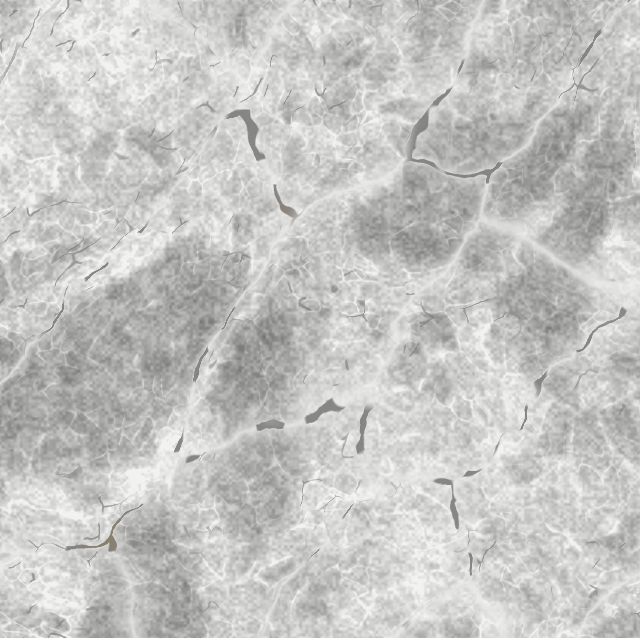
Give the GLSL for this texture, as a WebGL 1 fragment shader.

```glsl
precision highp float;
// Pale grey brecciated marble: soft clasts, patchy white webs and thin broken cracks.
uniform vec2 u_resolution;

const float GRAIN_ANGLE = 0.92;                // direction of clasts and fractures
const vec2 CLAST_SCALE = vec2(2.5, 4.6);       // along and across the grain
const vec2 FRACTURE_SCALE = vec2(1.7, 4.0);
const float PEBBLE_SCALE = 17.0;
const float WEB_SCALE = 40.0;
const float JAGGEDNESS = 0.020;
const float MATRIX_TONE = 0.83;
const float CLAST_TONE = 0.635;
const float VEIN_TONE = 0.92;
const float CRACK_TONE = 0.46;
const float GRAIN_CONTRAST = 0.15;
const vec3 STONE_TINT = vec3(1.0, 1.0, 0.991);
const vec3 RUST = vec3(0.56, 0.47, 0.33);

float hash(vec2 p) {
  return fract(sin(dot(p, vec2(127.1, 311.7))) * 43758.55);
}

vec2 hash2(vec2 p) {
  return vec2(hash(p), hash(p + 19.7));
}

mat2 rotation(float a) {
  return mat2(cos(a), -sin(a), sin(a), cos(a));
}

float noise(vec2 p) {
  vec2 i = floor(p), f = fract(p);
  f = f * f * (3.0 - 2.0 * f);
  return mix(mix(hash(i), hash(i + vec2(1.0, 0.0)), f.x),
             mix(hash(i + vec2(0.0, 1.0)), hash(i + 1.0), f.x), f.y);
}

float fbm(vec2 p) {
  float sum = 0.0, amp = 0.5;
  for (int i = 0; i < 5; i++) {
    sum += amp * noise(p);
    p = rotation(0.6) * p * 2.03 + 5.3;
    amp *= 0.5;
  }
  return sum;
}

// Layered sines bend straight cell borders into natural ones.
vec2 warp(vec2 p) {
  float freq = 7.0, amp = 0.026;
  for (int i = 0; i < 6; i++) {
    float k = float(i);
    p += amp * sin(freq * (rotation(1.1 * k + 0.4) * p).yx + vec2(1.3, 4.1) * k);
    freq *= 1.9;
    amp *= 0.55;
  }
  return p;
}

// Cellular noise: x = distance to border, y = random value of the cell.
vec2 cells(vec2 p) {
  vec2 base = floor(p);
  float near = 8.0, second = 8.0, id = 0.0;
  for (int j = -1; j <= 1; j++) {
    for (int i = -1; i <= 1; i++) {
      vec2 cell = base + vec2(float(i), float(j));
      float d = length(cell + hash2(cell) - p);
      if (d < near) {
        second = near;
        near = d;
        id = hash(cell + 7.3);
      } else {
        second = min(second, d);
      }
    }
  }
  return vec2(second - near, id);
}

void main() {
  vec2 p = gl_FragCoord.xy / u_resolution.y;
  float cloud = fbm(p * 5.0 + 3.0);
  float rough = fbm(p * 26.0);
  vec2 w = warp(p) + JAGGEDNESS * (vec2(rough, fbm(p * 26.0 + 40.0)) - 0.5);
  vec2 along = rotation(-GRAIN_ANGLE) * vec2(1.0, 0.0);
  vec2 q = vec2(dot(w, along), dot(w, vec2(-along.y, along.x)));

  // Large soft clasts in a pale matrix
  vec2 clast = cells(q * CLAST_SCALE + 4.0);
  float body = smoothstep(0.0, 0.30, clast.x + 0.5 * (rough - 0.5) + 0.4 * (cloud - 0.5));
  body *= smoothstep(0.05, 0.7, clast.y);
  float tone = mix(MATRIX_TONE, CLAST_TONE, body) - 0.18 * (cloud - 0.5);

  // Pebbles and the patchy webs of pale veinlets
  float patchy = smoothstep(0.35, 0.62, fbm(p * 11.0 + 8.0));
  float broken = smoothstep(0.25, 0.75, noise(p * 48.0 + 6.0));
  vec2 pebble = cells(w * PEBBLE_SCALE);
  tone -= 0.12 * smoothstep(0.05, 0.35, pebble.x) * smoothstep(0.5, 1.0, pebble.y) * (1.0 - 0.6 * body);
  tone += 0.11 * patchy * broken * (1.0 - smoothstep(0.0, 0.12, pebble.x));
  vec2 web = cells(w * WEB_SCALE + 11.0);
  tone += 0.09 * (1.0 - smoothstep(0.0, 0.20, web.x)) * (1.2 - patchy) * broken;
  tone += 0.07 * (web.y - 0.5) * smoothstep(0.0, 0.3, web.x);

  // Crystalline grain
  tone += GRAIN_CONTRAST * (noise(p * 210.0) - 0.5) + 0.10 * (noise(w * 110.0) - 0.5);
  tone += 0.20 * (rough - 0.5);

  // Long pale fractures with thin, broken dark cores
  vec2 fracture = cells(q * FRACTURE_SCALE + 21.0);
  float halo = 0.7 * exp(-fracture.x * 13.0) + 0.5 * exp(-fracture.x * 45.0);
  tone = mix(tone, VEIN_TONE, min(halo * (0.3 + 0.9 * cloud), 0.8));
  float width = 0.004 + 0.034 * noise(p * 60.0) * noise(p * 19.0);
  float crack = 1.0 - smoothstep(width, width + 0.010, fracture.x);
  crack *= smoothstep(0.50, 0.60, noise(p * 26.0 + 2.0)) * smoothstep(0.30, 0.5, noise(p * 7.0));

  // Short dark flecks, mostly in the pale matrix
  vec2 fleck = cells(q * vec2(16.0, 29.0) + 31.0);
  float flecks = 1.0 - smoothstep(0.02, 0.08, fleck.x);
  flecks *= smoothstep(0.62, 0.74, noise(p * 42.0 + 9.0)) * (1.0 - 0.7 * body);
  flecks *= smoothstep(0.35, 0.6, noise(p * 8.0 + 17.0));

  float dark = max(crack, 0.75 * flecks);
  tone = mix(tone, CRACK_TONE, 0.85 * dark);
  vec3 color = STONE_TINT * clamp(tone, 0.35, 0.95);
  float rust = crack * smoothstep(0.84, 0.92, noise(p * 6.0 + 14.0));
  gl_FragColor = vec4(mix(color, RUST, 0.7 * rust), 1.0);
}
```
